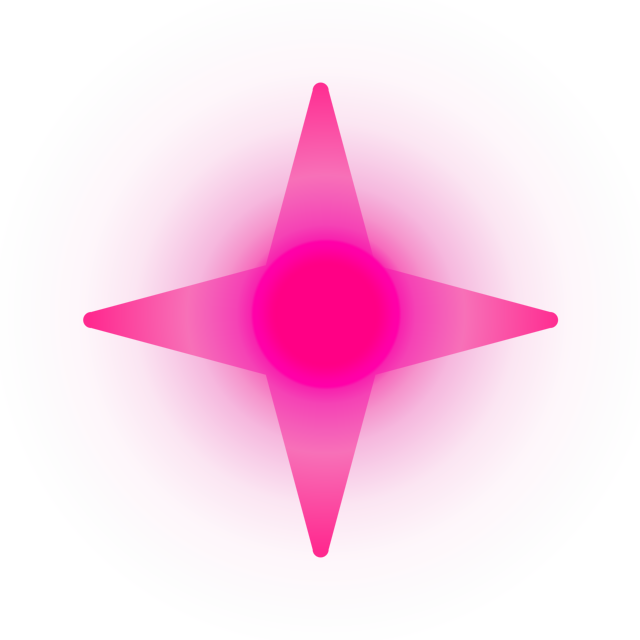
A three.js fragment shader for this background:

```glsl
varying vec2 vUv;

const vec2 STAR_CENTER = vec2(0.501, 0.5);
const vec2 GLOW_CENTER = vec2(0.5095, 0.509);
const float EDGE_SOFTNESS = 0.0012;

// Linear blend toward the next colour of a radial ramp
vec3 rampStop(vec3 base, vec3 next, float start, float end, float r) {
  return mix(base, next, clamp((r - start) / (end - start), 0.0, 1.0));
}

float coverage(float distance, float softness) {
  return 1.0 - smoothstep(-softness, softness, distance);
}

// Four tapered arms with rounded tips
float starDistance(vec2 p, float tipOffset, float tipRadius, float slope) {
  vec2 q = abs(p);
  q = vec2(max(q.x, q.y), min(q.x, q.y));
  float halfWidth = tipRadius + (tipOffset - q.x) * slope;
  float taper = (q.y - halfWidth) / sqrt(1.0 + slope * slope);
  float arm = max(taper, q.x - tipOffset);
  float cap = length(q - vec2(tipOffset, 0.0)) - tipRadius;
  return min(arm, cap);
}

// Pink halo fading into white
vec3 haloColor(float r) {
  vec3 color = vec3(0.97, 0.16, 0.68);
  color = rampStop(color, vec3(0.965, 0.42, 0.74), 0.115, 0.135, r);
  color = rampStop(color, vec3(0.96, 0.58, 0.80), 0.135, 0.165, r);
  color = rampStop(color, vec3(0.963, 0.72, 0.87), 0.165, 0.205, r);
  color = rampStop(color, vec3(0.972, 0.81, 0.91), 0.205, 0.25, r);
  color = rampStop(color, vec3(0.985, 0.90, 0.95), 0.25, 0.30, r);
  color = rampStop(color, vec3(0.995, 0.965, 0.982), 0.30, 0.38, r);
  color = rampStop(color, vec3(0.993, 0.991, 0.993), 0.38, 0.48, r);
  return rampStop(color, vec3(1.0), 0.48, 0.53, r);
}

// Arms are palest midway and hot pink at the tips
vec3 armColor(float r) {
  vec3 color = vec3(0.97, 0.12, 0.68);
  color = rampStop(color, vec3(0.96, 0.26, 0.71), 0.115, 0.14, r);
  color = rampStop(color, vec3(0.96, 0.36, 0.72), 0.14, 0.18, r);
  color = rampStop(color, vec3(0.97, 0.44, 0.72), 0.18, 0.217, r);
  return rampStop(color, vec3(1.0, 0.16, 0.56), 0.217, 0.37, r);
}

// Solid core with a magenta rim
vec3 coreColor(float r) {
  return mix(vec3(1.0, 0.0, 0.52), vec3(1.0, 0.0, 0.66), smoothstep(0.075, 0.112, r));
}

void main() {
  float r = length(vUv - GLOW_CENTER);
  float star = starDistance(vUv - STAR_CENTER, 0.3585, 0.0125, 0.268);

  vec3 color = haloColor(r);
  color = mix(color, armColor(r), coverage(star, EDGE_SOFTNESS));
  color = mix(color, coreColor(r), coverage(r - 0.1155, 0.003));

  gl_FragColor = vec4(color, 1.0);
}
```
